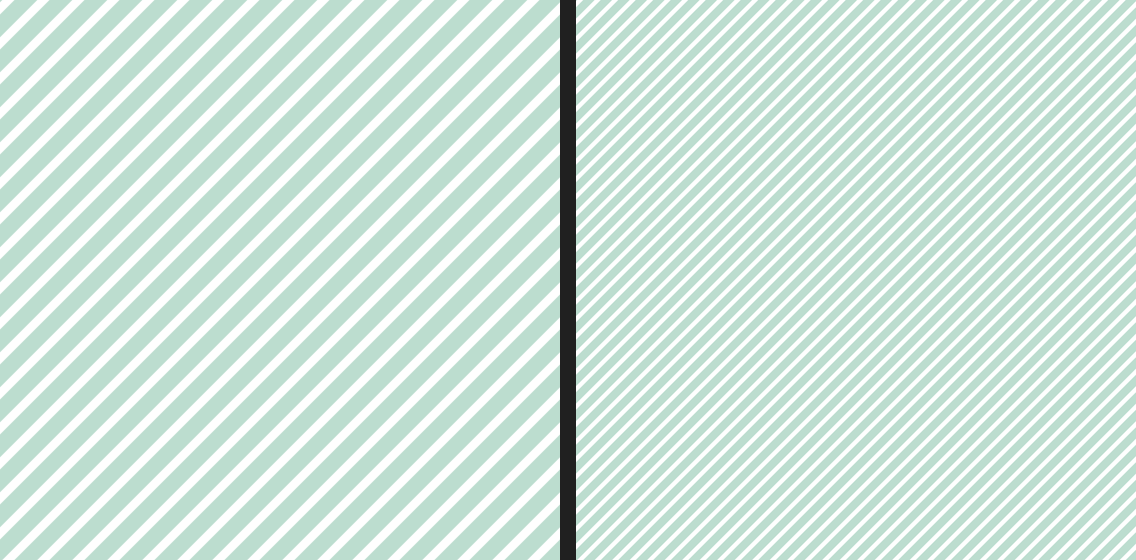
Left, the tile; right, the same tile 2 across and 2 down.
A Shadertoy shader for this pattern:

```glsl
const float REPEATS = 16.0;       // stripes across and down
const float STRIPE_WIDTH = 0.347; // share of one period
const float STRIPE_CENTER = 0.24; // position within one period
const vec3 MINT = vec3(0.738, 0.867, 0.812);
const vec3 WHITE = vec3(1.0);

// Coverage of a periodic stripe, smoothed over the given edge width
float stripeMask(float phase, float edge) {
    float distToCenter = abs(fract(phase - STRIPE_CENTER + 0.5) - 0.5);
    float signedDist = distToCenter - 0.5 * STRIPE_WIDTH;
    return 1.0 - smoothstep(-edge, edge, signedDist);
}

void mainImage(out vec4 fragColor, in vec2 fragCoord) {
    vec2 uv = fragCoord / iResolution.xy;

    // Rising diagonal; a whole repeat count wraps on both axes
    float phase = REPEATS * (uv.x - uv.y);
    float edge = REPEATS / min(iResolution.x, iResolution.y);

    vec3 color = mix(MINT, WHITE, stripeMask(phase, edge));
    fragColor = vec4(color, 1.0);
}
```
